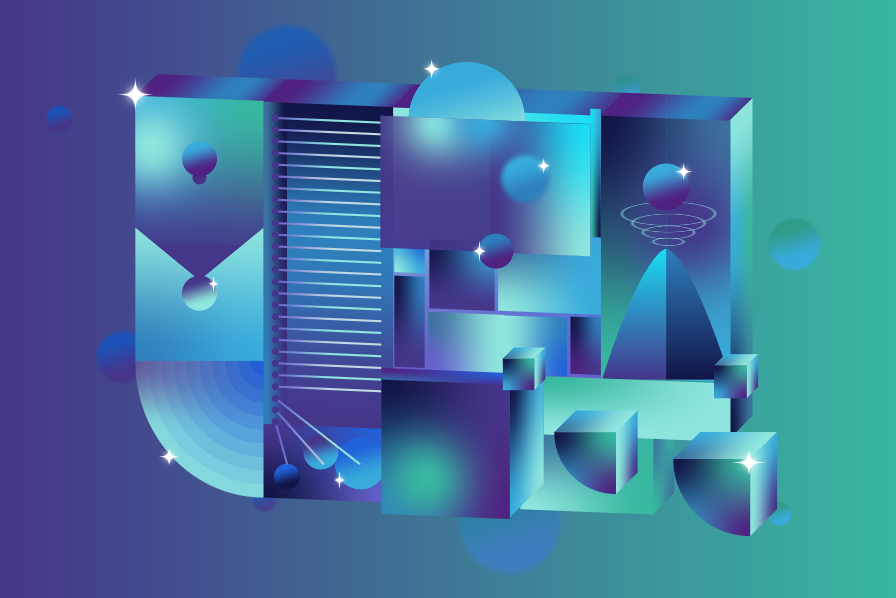
Write a Shadertoy shader that draws this background.

```glsl
// Abstract block sculpture of gradient panels, spheres, strings and cubes on an
// indigo-to-teal backdrop. Tilted slabs with four-corner gradients are painted
// back to front on a canvas of 768 x 512 units, y running downward.
const vec2 CANVAS=vec2(768,512);
const float TILT=.04;
const vec3 INDIGO=vec3(.27,.21,.54),NAVY=vec3(.07,.08,.28),PLUM=vec3(.31,.13,.5),
 VIOLET=vec3(.4,.38,.8),BLUE=vec3(.13,.38,.85),DEEP=vec3(.18,.5,.74),
 SKY=vec3(.22,.67,.86),CYAN=vec3(.1,.87,.95),STEEL=vec3(.24,.45,.62),
 TEAL=vec3(.22,.72,.63),MINT=vec3(.56,.9,.87);

// Antialiased coverage of a signed distance
float cover(float d){return clamp(.5-d*iResolution.y/CANVAS.y,0.,1.);}
void paint(inout vec3 c,vec3 tint,float mask){c=mix(c,tint,mask);}

// Slab with upright sides; r = left, top, right, bottom
float slab(vec2 p,vec4 r,float slope){
 p.y-=slope*(p.x-r.x);
 vec2 e=max(r.xy-p,p-r.zw);
 return cover(max(e.x,e.y));
}
// Slab filled from four corner colours
void panel(inout vec3 c,vec2 p,vec4 r,float slope,vec3 tl,vec3 tr,vec3 bl,vec3 br){
 vec2 q=p-r.xy;
 q.y-=slope*q.x;
 q=smoothstep(0.,1.,q/(r.zw-r.xy));
 paint(c,mix(mix(tl,tr,q.x),mix(bl,br,q.x),q.y),slab(p,r,slope));
}
void tile(inout vec3 c,vec2 p,vec4 r,vec3 tl,vec3 tr,vec3 bl,vec3 br){
 panel(c,p,r,TILT,tl,tr,bl,br);
}
// Soft spot inside a slab; spot = centre, radius
void glow(inout vec3 c,vec2 p,vec4 r,vec3 spot,vec3 tint){
 vec2 q=(p-spot.xy)/spot.z;
 paint(c,tint,exp(-dot(q,q))*slab(p,r,TILT));
}
// Sphere shaded downward; b = centre, radius
void ball(inout vec3 c,vec2 p,vec3 b,float blur,vec3 lit,vec3 dark){
 vec2 q=(p-b.xy)/b.z;
 float edge=cover((length(q)-1.)*b.z/(1.+blur));
 paint(c,mix(lit,dark,smoothstep(-.8,.7,q.y+.3*q.x)),smoothstep(0.,1.,edge));
}
float segment(vec2 p,vec2 a,vec2 b){
 vec2 d=b-a;
 return length(p-a-d*clamp(dot(p-a,d)/dot(d,d),0.,1.));
}
// Oblique cube; large ones have a quarter-disc front
void cube(inout vec3 c,vec2 p,float s){
 float depth=.35*s;
 panel(c,p+vec2(p.y,0),vec4(0,-depth,s,0),0.,SKY,MINT,STEEL,MINT);
 panel(c,p,vec4(s,0,s+depth,s),-1.,MINT,SKY,MINT,INDIGO);
 vec3 back=c;
 panel(c,p,vec4(0,0,s,s),0.,NAVY,TEAL,SKY,PLUM);
 if(s>50.)c=mix(back,c,cover(length(p-vec2(s,0))-s));
}
void leftBlock(inout vec3 c,vec2 p){
 vec4 r=vec4(116,82,226,230);
 tile(c,p,r,SKY,TEAL,INDIGO,INDIGO);
 glow(c,p,r,vec3(130,125,35),MINT);
 paint(c,INDIGO,slab(p,vec4(116,210,226,250),0.));
 vec3 upper=c;
 panel(c,p,vec4(116,180,226,310),0.,MINT,MINT,DEEP,SKY);
 c=mix(upper,c,cover(240.-.82*abs(p.x-171.)-p.y));
 // Ringed foot
 float d=length((p-vec2(226,310))/vec2(110,116));
 vec3 rings=mix(BLUE,MINT,floor(d*10.)/10.);
 paint(rings,PLUM,.7*d*smoothstep(370.,310.,p.y));
 paint(c,rings,slab(p,vec4(116,309,226,440),0.)*cover(110.*(d-1.)));
 ball(c,p,vec3(171,152,6),0.,PLUM,INDIGO);
 ball(c,p,vec3(171,136,15),0.,SKY,PLUM);
 ball(c,p,vec3(171,251,15),0.,INDIGO,MINT);
}
void stringBlock(inout vec3 c,vec2 p){
 tile(c,p,vec4(226,87,246,380),STEEL,NAVY,DEEP,INDIGO);
 tile(c,p,vec4(246,88,337,200),NAVY,NAVY,DEEP,DEEP);
 tile(c,p,vec4(246,199,337,365),DEEP,DEEP,INDIGO,INDIGO);
 tile(c,p,vec4(226,363,337,426),INDIGO,BLUE,NAVY,VIOLET);
 ball(c,p,vec3(309,397,22),0.,BLUE,SKY);
 ball(c,p,vec3(275,387,15),0.,INDIGO,SKY);
 ball(c,p,vec3(246,408,11),0.,BLUE,NAVY);
 // Level strings, then three fanned ones
 for(int i=0;i<27;i++){
  float k=float(i);
  vec2 a=vec2(236,101.+10.*k),b=i<24?a+vec2(90,4):vec2(308.-31.*(k-24.),397);
  vec3 thread=mix(MINT,vec3(.95,.8,.9),fract(k*.5));
  paint(c,mix(VIOLET,thread,smoothstep(230.,290.,p.x)),cover(segment(p,a,b)-.9));
  paint(c,INDIGO,cover(length(p-a)-3.));
 }
}
void centreBlock(inout vec3 c,vec2 p){
 tile(c,p,vec4(337,92,515,320),MINT,CYAN,VIOLET,VIOLET);
 tile(c,p,vec4(506,93,515,203),CYAN,SKY,TEAL,NAVY);
 tile(c,p,vec4(338,205,364,233),SKY,BLUE,MINT,SKY);
 tile(c,p,vec4(338,236,364,314),NAVY,DEEP,INDIGO,INDIGO);
 tile(c,p,vec4(368,205,424,264),NAVY,SKY,INDIGO,INDIGO);
 tile(c,p,vec4(427,205,515,266),STEEL,SKY,MINT,SKY);
 tile(c,p,vec4(367,267,432,317),STEEL,MINT,VIOLET,MINT);
 tile(c,p,vec4(431,270,486,320),MINT,DEEP,MINT,BLUE);
 tile(c,p,vec4(489,271,515,320),NAVY,DEEP,PLUM,INDIGO);
 // Sphere behind frosted glass
 ball(c,p,vec3(400,103,50),0.,SKY,MINT);
 vec4 glass=vec4(326,99,506,212);
 paint(c,INDIGO,.93*slab(p,glass,TILT));
 tile(c,p,vec4(420,103,506,216),INDIGO,CYAN,INDIGO,MINT);
 glow(c,p,glass,vec3(375,105,30),MINT);
 glow(c,p,glass,vec3(415,102,30),SKY);
 ball(c,p,vec3(450,153,20),9.,SKY,DEEP);
 ball(c,p,vec3(425,215,15),0.,DEEP,PLUM);
}
void rightBlock(inout vec3 c,vec2 p){
 vec4 r=vec4(515,99,626,323);
 panel(c,p,vec4(626,103,645,210),-1.,MINT,MINT,SKY,TEAL);
 panel(c,p,vec4(626,209,645,375),-1.,SKY,TEAL,NAVY,STEEL);
 tile(c,p,r,NAVY,STEEL,TEAL,SKY);
 glow(c,p,r,vec3(590,190,50),INDIGO);
 // Cone, lit and shaded halves
 vec2 q=p-vec2(571,213);
 float t=clamp(q.y/112.,0.,1.);
 vec3 cone=mix(mix(CYAN,INDIGO,t),mix(DEEP,NAVY,t),cover(-q.x));
 paint(c,cone,cover(max(abs(q.x)-55.*pow(t,.65),q.y-112.)));
 for(float k=0.;k<4.;k++){
  float d=length((p-vec2(573,183.+8.*k))*vec2(1,4));
  paint(c,MINT,.6*cover(abs(d-40.+9.*k)*.4-.4));
 }
 ball(c,p,vec3(571,160,20),0.,SKY,PLUM);
}
void lowerBlocks(inout vec3 c,vec2 p){
 panel(c,p,vec4(560,375,578,440),-1.,STEEL,TEAL,TEAL,STEEL);
 tile(c,p,vec4(446,370,560,436),STEEL,TEAL,MINT,TEAL);
 tile(c,p,vec4(466,322,626,372),TEAL,MINT,MINT,MINT);
 panel(c,p,vec4(437,330,466,443),-1.,NAVY,SKY,SKY,MINT);
 tile(c,p,vec4(327,315,440,330),PLUM,BLUE,DEEP,PLUM);
 vec4 r=vec4(327,325,437,440);
 tile(c,p,r,NAVY,INDIGO,DEEP,PLUM);
 glow(c,p,r,vec3(365,410,35),TEAL);
}
void mainImage(out vec4 fragColor,in vec2 fragCoord){
 vec2 uv=fragCoord/iResolution.xy,p=vec2(uv.x,1.-uv.y)*CANVAS;
 vec3 c=mix(INDIGO,TEAL,uv.x);
 // Blurred distant spheres
 vec3 orbs[]=vec3[](vec3(246,64,42),vec3(51,102,11),vec3(681,209,22),vec3(105,306,22),
  vec3(437,448,43),vec3(537,76,11),vec3(668,440,10),vec3(227,428,10));
 for(int i=0;i<8;i++){
  float w=smoothstep(100.,680.,orbs[i].x);
  ball(c,p,orbs[i],.2*orbs[i].z,.85*mix(BLUE,TEAL,w),mix(INDIGO,SKY,w));
 }
 // Receding top faces
 float edges[]=float[](116.,226.,337.,515.,626.),rise=p.y-77.-TILT*p.x;
 for(int i=0;i<4;i++){
  vec4 r=vec4(edges[i],-19,edges[i+1],2);
  float u=(p.x+rise-r.x)/(r.z-r.x);
  paint(c,mix(PLUM,DEEP,smoothstep(.1,.7,u)*smoothstep(1.1,.75,u)),slab(vec2(p.x+rise,rise),r,0.));
 }
 rightBlock(c,p);
 leftBlock(c,p);
 stringBlock(c,p);
 centreBlock(c,p);
 lowerBlocks(c,p);
 vec3 cubes[]=vec3[](vec3(431,307,27),vec3(612,313,28),vec3(475,370,53),vec3(577,393,66));
 for(int i=0;i<4;i++)cube(c,p-cubes[i].xy,cubes[i].z);
 // Sparkles: centre, reach
 vec3 stars[]=vec3[](vec3(116,81,16),vec3(370,59,10),vec3(183,243,6),vec3(145,391,10),
  vec3(291,411,7),vec3(411,215,8),vec3(466,142,8),vec3(586,147,9),vec3(642,396,14));
 for(int i=0;i<9;i++){
  vec2 d=abs(p-stars[i].xy)/stars[i].z;
  float spike=smoothstep(1.1,.8,sqrt(d.x)+sqrt(d.y));
  paint(c,vec3(1),max(spike,.7*exp(-5.*dot(d,d))));
 }
 fragColor=vec4(c,1);
}
```
